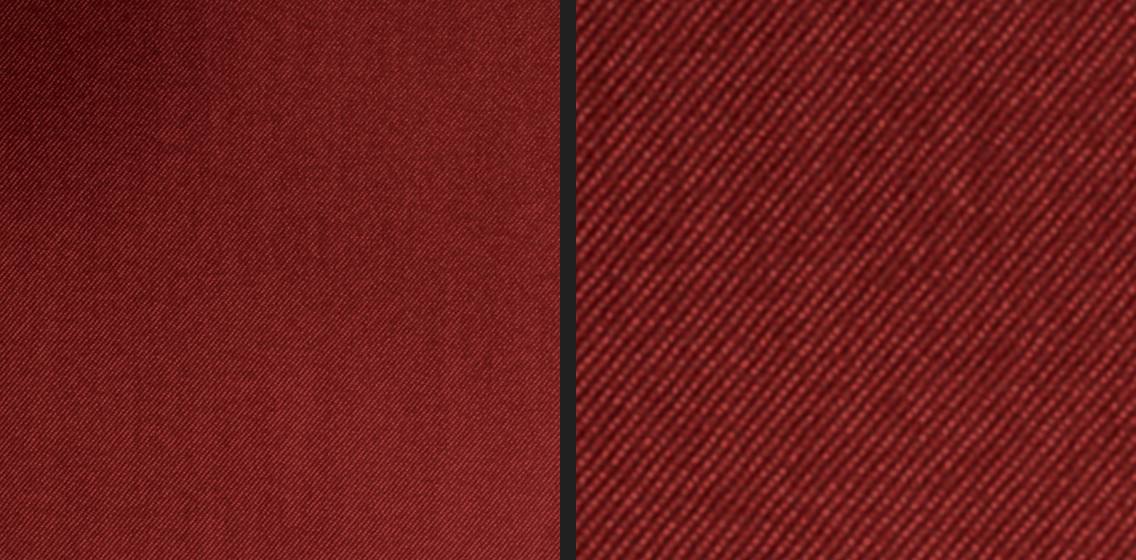
Left, the full canvas; right, a detail of the centre.
A Shadertoy shader for this texture:

```glsl
// Dark red twill cloth: fine diagonal ribs of small stitches under soft uneven light.

const vec2 RIBS = vec2(104.0, 88.0);     // diagonal ribs across and down
const float STITCHES_PER_RIB = 1.35;     // stitch repeats along a rib, per rib width
const int SAMPLES = 3;                   // antialiasing grid per side
const float TAU = 6.28318531;

const vec3 SHADOW_RED = vec3(0.285, 0.025, 0.028);
const vec3 THREAD_RED = vec3(0.575, 0.200, 0.188);
const vec3 DYE_SHIFT = vec3(0.035, -0.022, -0.018);

float hash(vec2 p) {
    vec3 q = fract(vec3(p.xyx) * 0.1031);
    q += dot(q, q.yzx + 33.33);
    return fract((q.x + q.y) * q.z);
}

vec2 gradientAt(vec2 cell) {
    float angle = TAU * hash(cell);
    return vec2(cos(angle), sin(angle));
}

// Gradient noise, roughly -0.7 to 0.7
float gradientNoise(vec2 p) {
    vec2 i = floor(p), f = fract(p);
    vec2 w = f * f * f * (f * (f * 6.0 - 15.0) + 10.0);
    vec2 e = vec2(0.0, 1.0);
    float a = dot(gradientAt(i), f);
    float b = dot(gradientAt(i + e.yx), f - e.yx);
    float c = dot(gradientAt(i + e.xy), f - e.xy);
    float d = dot(gradientAt(i + e.yy), f - e.yy);
    return mix(mix(a, b, w.x), mix(c, d, w.x), w.y);
}

// x counts ribs, y counts stitches along a rib
vec2 weaveCoord(vec2 uv, vec2 ribs) {
    float bend = 0.35 * gradientNoise(uv * 5.0) + 0.15 * gradientNoise(uv * 45.0);
    float rib = uv.x * ribs.x - uv.y * ribs.y + bend;
    float along = (uv.x * ribs.y + uv.y * ribs.x) * STITCHES_PER_RIB;
    float slip = hash(vec2(floor(rib) + 300.0, 7.0));
    return vec2(rib, along + slip + 0.35 * gradientNoise(uv * 70.0 + 23.0));
}

// Raised ribs made of rounded stitches; result is centred near zero
float twill(vec2 weave, float contrast) {
    float rib = -cos(TAU * weave.x);
    float stitch = -cos(TAU * weave.y);
    float crown = 0.5 + 0.5 * rib;
    float lift = hash(floor(weave) + 300.0) - 0.5;
    float bead = crown * (0.65 + 0.35 * stitch);
    return contrast * (0.32 * rib + 0.15 * stitch * crown) + 0.70 * lift * bead;
}

// Uneven yarn thickness, fuzz and faint mottling
float yarnWear(vec2 uv) {
    float warpStreak = gradientNoise(uv * vec2(140.0, 6.0));
    float wideStreak = gradientNoise(uv * vec2(28.0, 2.0) + 31.0);
    float weftStreak = gradientNoise(uv * vec2(8.0, 130.0) + 40.0);
    float fuzz = gradientNoise(uv * 230.0 + 17.0);
    float mottle = gradientNoise(uv * 50.0 + 80.0);
    float streaks = 0.07 * warpStreak + 0.07 * wideStreak + 0.05 * weftStreak;
    return streaks + 0.30 * fuzz + 0.10 * mottle;
}

// Shade gathers at the upper left, light at the lower right
float lighting(vec2 uv) {
    float corner = 1.0 - smoothstep(0.0, 0.65, length(uv - vec2(0.0, 1.0)));
    return 0.20 * (uv.x - uv.y) - 0.26 * corner + 0.08 * gradientNoise(uv * 3.0 + 11.0);
}

vec3 cloth(vec2 uv) {
    float contrast = mix(1.15, 0.70, smoothstep(0.6, 1.8, uv.x + uv.y));
    vec2 weave = weaveCoord(uv, RIBS);
    float light = lighting(uv);
    float tone = 0.54 + twill(weave, contrast) + yarnWear(uv) + light;
    float dye = gradientNoise(uv * 150.0 + 60.0) + light;
    vec3 thread = mix(SHADOW_RED, THREAD_RED, clamp(tone, -0.15, 1.3));
    return thread + DYE_SHIFT * dye;
}

void mainImage(out vec4 fragColor, in vec2 fragCoord) {
    vec3 sum = vec3(0.0);
    for (int j = 0; j < SAMPLES; j++) {
        for (int i = 0; i < SAMPLES; i++) {
            vec2 offset = (vec2(i, j) + 0.5) / float(SAMPLES) - 0.5;
            sum += cloth((fragCoord + offset) / iResolution.xy);
        }
    }
    fragColor = vec4(sum / float(SAMPLES * SAMPLES), 1.0);
}
```
